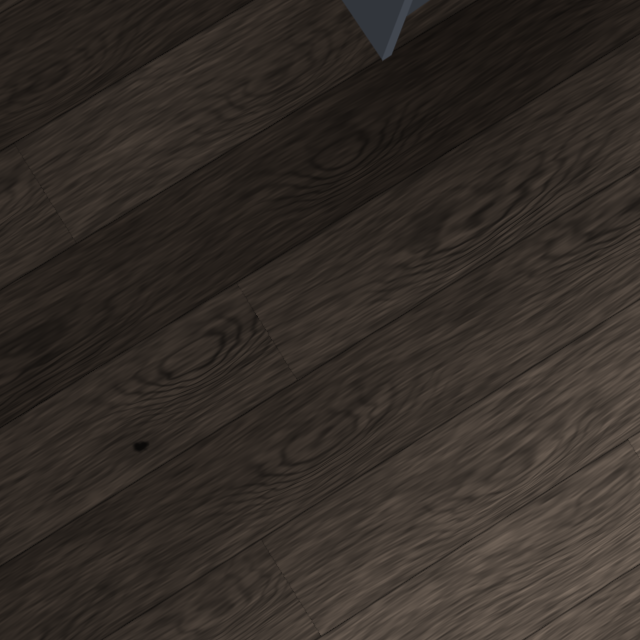
Write a Shadertoy shader that draws this texture.

```glsl
// Dark oak floor: long diagonal planks in slight perspective, lit from the lower right,
// with the foot of a blue-grey table leg at the top. Grain is stretched value noise;
// the cathedral figure is drawn as contour lines of a height field with bumps.

#define ROW_HEIGHT 0.216      // vertical spacing of plank seams at the left edge
#define ROW_SLOPE 0.625       // slope of the seam below row 0
#define SLOPE_DRIFT -0.009    // change of slope per row (perspective)
#define PLANK_WIDTH 0.183
#define PLANK_LENGTH 1.7
#define SEAM_HALF_WIDTH 0.0012
#define FIGURE_SPACING 0.6    // distance between grain figures along a plank
#define RINGS_PER_PLANK 11.0
#define KNOT_POS vec2(0.219, 0.302)
#define WOOD_DARK vec3(0.13, 0.109, 0.093)
#define WOOD_LIGHT vec3(0.335, 0.295, 0.262)
#define LEG_COLOR vec3(0.195, 0.21, 0.235)

float hash(vec2 p) {
    p = fract(p * vec2(0.1031, 0.1137));
    p += dot(p, p.yx + 33.33);
    return fract((p.x + p.y) * p.x * 17.0);
}

float valueNoise(vec2 p) {
    vec2 i = floor(p), f = fract(p);
    f = f * f * (3.0 - 2.0 * f);
    return mix(mix(hash(i), hash(i + vec2(1, 0)), f.x),
               mix(hash(i + vec2(0, 1)), hash(i + vec2(1, 1)), f.x), f.y);
}

// Signed distance to the line a-b, positive on its left
float leftOf(vec2 p, vec2 a, vec2 b) {
    vec2 d = normalize(b - a);
    return d.x * (p.y - a.y) - d.y * (p.x - a.x);
}

float lineMask(float dist, float halfWidth, float px) {
    return 1.0 - smoothstep(halfWidth - px, halfWidth + px, abs(dist));
}

// Staggered position of the butt joint in each row
float jointOffset(float row) {
    bool even = mod(row, 2.0) < 0.5;
    return even ? 0.52 + 0.09 * cos(row * 1.5708) : 1.42 + 0.14 * row;
}

// Returns wood darkening: x = fine streaks (zero mean), y = ring lines
vec2 woodGrain(vec2 q, float row, float id) {
    vec2 seed = vec2(row * 7.0 + 60.0, id * 13.0 + 90.0);
    float height = q.y * RINGS_PER_PLANK;
    float figure = 0.0;
    for (int k = 0; k < 3; k++) {
        float n = float(k);
        float jitter = hash(seed + n * 5.0) - 0.5;
        vec2 center = vec2(0.39 + FIGURE_SPACING * n, 0.25 + 0.18 * n + 0.1 * jitter);
        vec2 d = (q - center) / vec2(0.16 + 0.05 * jitter, 0.26);
        figure += exp(-dot(d, d));
    }
    // Slow bending of the rings, then ragged edges
    height += 5.0 * figure + 0.5 * sin(q.x * 9.0 + row * 2.3) + 0.25 * sin(q.x * 23.0 + q.y * 5.0 + row);
    height += 1.8 * valueNoise(q * vec2(7.0, 3.0) + seed);
    height += 0.6 * valueNoise(q * vec2(30.0, 22.0) + seed);

    // Streaks follow the rings; the finest ones are short pores
    vec2 s = vec2(q.x, q.y + 0.07 * figure + 0.02 * sin(q.x * 11.0 + row));
    float streak = 0.25 * valueNoise(s * vec2(9.0, 24.0) + seed)
                 + 0.40 * valueNoise(s * vec2(20.0, 52.0) + seed)
                 + 0.35 * valueNoise(s * vec2(48.0, 74.0) + seed) - 0.5;

    float ring = pow(0.5 + 0.5 * sin(6.2832 * height), 2.5);
    float strength = 0.09 + (0.23 + 0.15 * cos(1.1 * row)) * min(figure, 1.0);
    return vec2(streak, ring * strength);
}

void mainImage(out vec4 fragColor, in vec2 fragCoord) {
    vec2 uv = fragCoord / iResolution.xy;
    float px = 1.0 / iResolution.y;

    // Plank coordinates
    float across = (uv.y - 0.115 - ROW_SLOPE * uv.x) / (ROW_HEIGHT + SLOPE_DRIFT * uv.x);
    float row = floor(across);
    float along = dot(uv, vec2(0.85, 0.53)) - jointOffset(row);
    float id = floor(along / PLANK_LENGTH);
    vec2 plank = vec2(along - id * PLANK_LENGTH, across - row);

    // Lighting and tone of each plank
    float tone = 0.25 + 0.88 * smoothstep(-0.1, 0.9, uv.x - uv.y);
    tone += 0.10 * cos(2.6 * row + 0.8) + 0.04 * (id + 0.5);
    tone -= 0.24 * (1.0 - smoothstep(0.0, 0.5, distance(uv, vec2(0.68, 1.0))));
    tone += 0.12 * (valueNoise(plank * vec2(5.0, 2.0) + row * 9.0 + 80.0) - 0.5);
    vec3 color = mix(WOOD_DARK, WOOD_LIGHT, tone);

    // Grain
    vec2 grain = woodGrain(plank, row, id);
    color *= (1.0 + 0.8 * grain.x) * (1.0 - grain.y);

    // Knot
    vec2 k = uv - KNOT_POS;
    k = vec2(dot(k, vec2(0.95, 0.3)), dot(k, vec2(-0.3, 0.95))) / vec2(0.014, 0.009);
    float knot = length(k) + 0.5 * (valueNoise(uv * 160.0) - 0.5);
    color *= 1.0 - 0.2 * exp(-0.15 * dot(k, k)) - 0.6 * (1.0 - smoothstep(0.4, 1.2, knot));

    // Seams and butt joints
    float seamDist = min(plank.y, 1.0 - plank.y) * PLANK_WIDTH;
    float jointDist = min(plank.x, PLANK_LENGTH - plank.x);
    color *= 1.0 - 0.38 * lineMask(seamDist, SEAM_HALF_WIDTH, px);
    color *= 1.0 - 0.10 * exp(-seamDist * 250.0);
    color *= 1.0 - 0.14 * lineMask(jointDist, SEAM_HALF_WIDTH * 0.7, px);

    // Table leg with a lighter cut edge
    vec2 tip = vec2(0.598, 0.905), heel = vec2(0.612, 0.914), bend = vec2(0.635, 0.974);
    float edge = leftOf(uv, heel, bend);
    float leg = max(edge, leftOf(uv, bend, vec2(0.672, 1.0)));
    leg = min(leg, min(leftOf(uv, vec2(0.534, 1.0), tip), leftOf(uv, tip, heel)));
    vec3 legColor = LEG_COLOR * (1.0 + 0.3 * lineMask(edge - 0.006, 0.006, px));
    color = mix(color, legColor, smoothstep(-px, px, leg));

    fragColor = vec4(color, 1.0);
}
```
